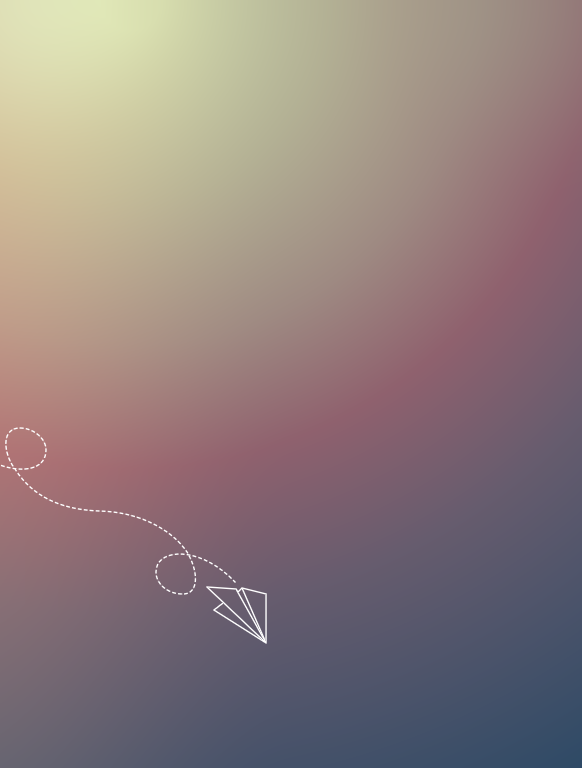
Write a WebGL 2 fragment shader that draws this background.

```glsl
#version 300 es
precision highp float;

uniform vec2 u_resolution;
out vec4 fragColor;

const vec3 SAGE = vec3(0.80, 0.84, 0.67);
const vec3 KHAKI = vec3(0.70, 0.69, 0.58);
const vec3 TAUPE = vec3(0.62, 0.54, 0.51);
const vec3 ROSE = vec3(0.56, 0.38, 0.43);
const vec3 PLUM = vec3(0.40, 0.36, 0.43);
const vec3 NAVY = vec3(0.18, 0.29, 0.40);
const vec3 INK = vec3(1.0);

const float HALF_LINE = 0.0009;
const float DASH_PERIOD = 0.0078;
const float DASH_FILL = 0.64;
const int CURVE_STEPS = 18;

// Blends towards the next colour between two radii
vec3 blendStop(vec3 base, vec3 next, float from, float to, float radius) {
    return mix(base, next, clamp((radius - from) / (to - from), 0.0, 1.0));
}

// Radial ramp from the upper left, warmed along the left side
vec3 backdrop(vec2 p) {
    float radius = distance(p, vec2(0.17, 1.0));
    vec3 color = blendStop(SAGE, KHAKI, 0.04, 0.26, radius);
    color = blendStop(color, TAUPE, 0.26, 0.45, radius);
    color = blendStop(color, ROSE, 0.45, 0.61, radius);
    color = blendStop(color, PLUM, 0.61, 0.80, radius);
    color = blendStop(color, NAVY, 0.80, 1.16, radius);

    float warmth = 1.0 - smoothstep(-0.1, 0.38, p.x);
    color += vec3(0.15, 0.085, 0.033) * warmth;
    float cornerGlow = 1.0 - smoothstep(0.0, 0.25, distance(p, vec2(0.0, 1.0)));
    color += vec3(0.0, 0.05, 0.07) * cornerGlow;
    float cornerOlive = 1.0 - smoothstep(0.0, 0.28, distance(p, vec2(0.758, 1.0)));
    return color + vec3(0.01, 0.07, 0.03) * cornerOlive;
}

// Distance to a segment in x, position along it from 0 to 1 in y
vec2 segment(vec2 p, vec2 a, vec2 b) {
    vec2 ab = b - a;
    float along = clamp(dot(p - a, ab) / dot(ab, ab), 0.0, 1.0);
    return vec2(length(p - a - ab * along), along);
}

float coverage(float dist, float halfWidth, float pixel) {
    return clamp(0.5 + (halfWidth - dist) / pixel, 0.0, 1.0);
}

float stroke(vec2 p, vec2 a, vec2 b, float pixel) {
    return coverage(segment(p, a, b).x, HALF_LINE, pixel);
}

vec2 bezier(vec2 a, vec2 b, vec2 c, vec2 d, float t) {
    float s = 1.0 - t;
    return s * s * s * a + 3.0 * s * t * (s * b + t * c) + t * t * t * d;
}

// Dashed cubic curve; travelled carries the dash phase to the next curve
float dashedCurve(vec2 p, vec2 a, vec2 b, vec2 c, vec2 d, float pixel, inout float travelled) {
    float ink = 0.0;
    vec2 start = a;
    for (int i = 1; i <= CURVE_STEPS; i++) {
        vec2 end = bezier(a, b, c, d, float(i) / float(CURVE_STEPS));
        vec2 near = segment(p, start, end);
        float span = distance(start, end);
        float phase = fract((travelled + near.y * span) / DASH_PERIOD);
        float dash = coverage(abs(phase - 0.5) * DASH_PERIOD, 0.5 * DASH_FILL * DASH_PERIOD, pixel);
        ink = max(ink, dash * coverage(near.x, HALF_LINE, pixel));
        travelled += span;
        start = end;
    }
    return ink;
}

// Flight path with two loops
float flightPath(vec2 p, float pixel) {
    vec2 right = vec2(0.0599, 0.4141), top = vec2(0.026, 0.4427);
    vec2 cross1 = vec2(0.0195, 0.3893), middle = vec2(0.1302, 0.3346);
    vec2 cross2 = vec2(0.2435, 0.2813), low = vec2(0.237, 0.2266), left = vec2(0.2031, 0.2552);
    float s = 0.0;
    float ink = dashedCurve(p, vec2(0.0, 0.3945), vec2(0.0286, 0.3841), vec2(0.0599, 0.388), right, pixel, s);
    ink = max(ink, dashedCurve(p, right, vec2(0.0599, 0.4297), vec2(0.043, 0.4427), top, pixel, s));
    ink = max(ink, dashedCurve(p, top, vec2(0.0, 0.4427), vec2(0.0052, 0.4076), cross1, pixel, s));
    ink = max(ink, dashedCurve(p, cross1, vec2(0.0469, 0.3464), vec2(0.0911, 0.3359), middle, pixel, s));
    ink = max(ink, dashedCurve(p, middle, vec2(0.1823, 0.3333), vec2(0.224, 0.3099), cross2, pixel, s));
    ink = max(ink, dashedCurve(p, cross2, vec2(0.2591, 0.2552), vec2(0.2591, 0.2253), low, pixel, s));
    ink = max(ink, dashedCurve(p, low, vec2(0.2188, 0.2266), vec2(0.2031, 0.2396), left, pixel, s));
    return max(ink, dashedCurve(p, left, vec2(0.2031, 0.2865), vec2(0.2604, 0.2904), vec2(0.306, 0.2422), pixel, s));
}

// Folded paper plane: an outline plus creases that meet at the nose
float paperPlane(vec2 p, float pixel) {
    vec2 nose = vec2(0.3464, 0.1628);
    vec2 rim[7] = vec2[7](vec2(0.2786, 0.2057), vec2(0.2904, 0.2148), vec2(0.2695, 0.2357),
        vec2(0.3073, 0.2331), vec2(0.3099, 0.2292), vec2(0.3151, 0.2344), vec2(0.3464, 0.2266));
    float ink = 0.0;
    for (int i = 0; i < 7; i++) {
        if (i != 1 && i != 4) ink = max(ink, stroke(p, rim[i], nose, pixel));
        if (i > 0 && i != 2) ink = max(ink, stroke(p, rim[i - 1], rim[i], pixel));
    }
    return ink;
}

void main() {
    vec2 p = gl_FragCoord.xy / u_resolution.y;
    float pixel = 1.0 / u_resolution.y;
    float ink = max(flightPath(p, pixel), paperPlane(p, pixel));
    fragColor = vec4(mix(backdrop(p), INK, ink), 1.0);
}
```
